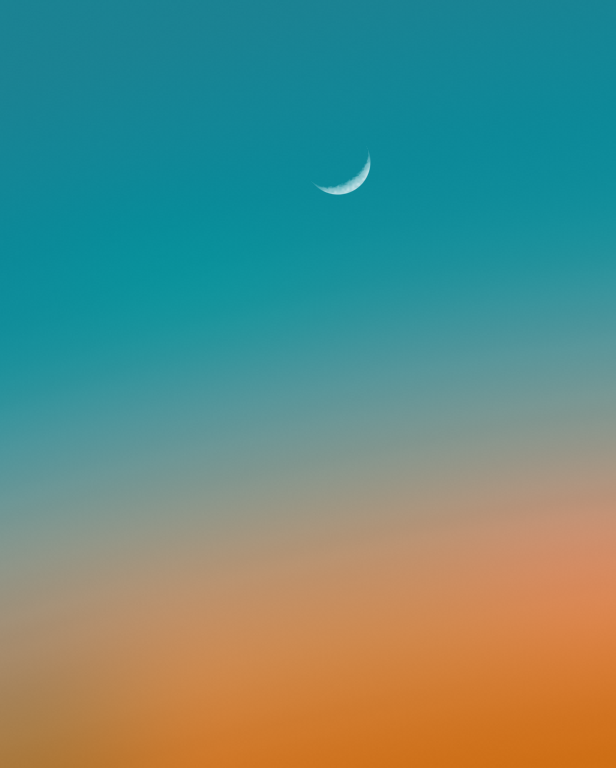
Write a Shadertoy shader that draws this texture.

```glsl
// Thin crescent moon in a tilted dusk sky, from teal down to orange.

const vec2 MOON_CENTER = vec2(0.440, 0.789);   // in canvas heights
const float MOON_RADIUS = 0.0423;
const vec2 SUN_DIRECTION = vec2(0.503, -0.864);
const float MOON_PHASE = 0.66;                 // shadow depth along the lit axis
const vec3 MOON_LIGHT = vec3(0.74, 0.87, 0.89);

const float SKY_TILT = 0.165;
const float SKY_CURVE = 0.070;
const vec3 DUST_TINT = vec3(0.82, 0.93, 1.0);
const vec3 ROSE_GLOW = vec3(0.055, -0.005, 0.025);
const vec3 TEAL_GLOW = vec3(-0.025, 0.018, 0.004);
const float STREAK_STRENGTH = 0.007;
const float GRAIN_STRENGTH = 0.006;

const int STOP_COUNT = 10;
const float STOP_SPACING = 0.125;
const vec3 SKY_STOPS[STOP_COUNT] = vec3[STOP_COUNT](
    vec3(0.105, 0.510, 0.575), vec3(0.075, 0.525, 0.590),
    vec3(0.050, 0.540, 0.600), vec3(0.110, 0.565, 0.610),
    vec3(0.325, 0.585, 0.605), vec3(0.545, 0.590, 0.545),
    vec3(0.740, 0.570, 0.420), vec3(0.810, 0.520, 0.265),
    vec3(0.810, 0.450, 0.120), vec3(0.800, 0.420, 0.050));

float hash(vec2 p) {
    return fract(sin(dot(p, vec2(127.1, 311.7))) * 43758.5453);
}

float valueNoise(vec2 p) {
    vec2 cell = floor(p);
    vec2 f = fract(p);
    f = f * f * (3.0 - 2.0 * f);
    return mix(mix(hash(cell), hash(cell + vec2(1, 0)), f.x),
               mix(hash(cell + vec2(0, 1)), hash(cell + vec2(1, 1)), f.x), f.y);
}

vec3 skyStop(int i) {
    return SKY_STOPS[clamp(i, 0, STOP_COUNT - 1)];
}

// Catmull-Rom blend through the evenly spaced sky colours
vec3 skyRamp(float depth) {
    float s = clamp(depth / STOP_SPACING, 0.0, float(STOP_COUNT - 1));
    int i = int(floor(s));
    float f = s - float(i);
    vec3 a = skyStop(i - 1), b = skyStop(i), c = skyStop(i + 1), d = skyStop(i + 2);
    return b + 0.5 * f * (c - a + f * (2.0 * a - 5.0 * b + 4.0 * c - d
             + f * (3.0 * (b - c) + d - a)));
}

float softSpot(vec2 uv, vec2 center, vec2 size) {
    vec2 d = (uv - center) / size;
    return exp(-dot(d, d));
}

vec3 sky(vec2 uv) {
    float x = uv.x - 0.5;
    float depth = 1.0 - uv.y + SKY_TILT * x - SKY_CURVE * x * x;
    vec3 color = skyRamp(depth);

    // Dusty lower left, rose lower right, clear teal above the horizon
    float dust = (1.0 - smoothstep(0.0, 0.38, uv.x)) * (1.0 - smoothstep(0.05, 0.32, uv.y));
    color *= mix(vec3(1.0), DUST_TINT, dust);
    color += ROSE_GLOW * softSpot(uv, vec2(1.0, 0.25), vec2(0.28, 0.14));
    color += TEAL_GLOW * softSpot(uv, vec2(0.30, 0.64), vec2(0.22, 0.10));

    // Long faint cloud streaks along the tilt
    float streak = valueNoise(vec2(uv.x * 2.0, depth * 45.0)) - 0.5;
    return color + STREAK_STRENGTH * streak * smoothstep(0.1, 0.5, depth);
}

// Returns coverage in x and brightness in y
vec2 crescent(vec2 p, float pixel) {
    vec2 q = p - MOON_CENTER;
    float along = dot(q, SUN_DIRECTION);
    float across = dot(q, vec2(-SUN_DIRECTION.y, SUN_DIRECTION.x));
    float limb = sqrt(max(MOON_RADIUS * MOON_RADIUS - across * across, 0.0));
    float lit = along - MOON_PHASE * limb;
    float disc = 1.0 - smoothstep(-pixel, pixel, length(q) - MOON_RADIUS);
    float rough = (valueNoise(p * 420.0) - 0.5) * 0.0025;
    float shade = smoothstep(-0.0012, 0.0035, lit + rough);
    float tips = 1.0 - 0.6 * smoothstep(0.75, 1.0, abs(across) / MOON_RADIUS);
    float craters = 0.85 + 0.25 * valueNoise(p * 300.0);
    float brightness = mix(0.50, 1.0, smoothstep(0.0, 0.013, lit)) * craters;
    return vec2(disc * shade * tips, min(brightness, 1.0));
}

void mainImage(out vec4 fragColor, in vec2 fragCoord) {
    vec2 uv = fragCoord / iResolution.xy;
    vec2 p = fragCoord / iResolution.y;
    vec3 color = sky(uv);

    vec2 moon = crescent(p, 0.75 / iResolution.y);
    color = mix(color, MOON_LIGHT, moon.x * moon.y);

    // Fine grain hides gradient banding
    color += (hash(floor(p * 512.0)) - 0.5) * GRAIN_STRENGTH;
    fragColor = vec4(clamp(color, 0.0, 1.0), 1.0);
}
```
